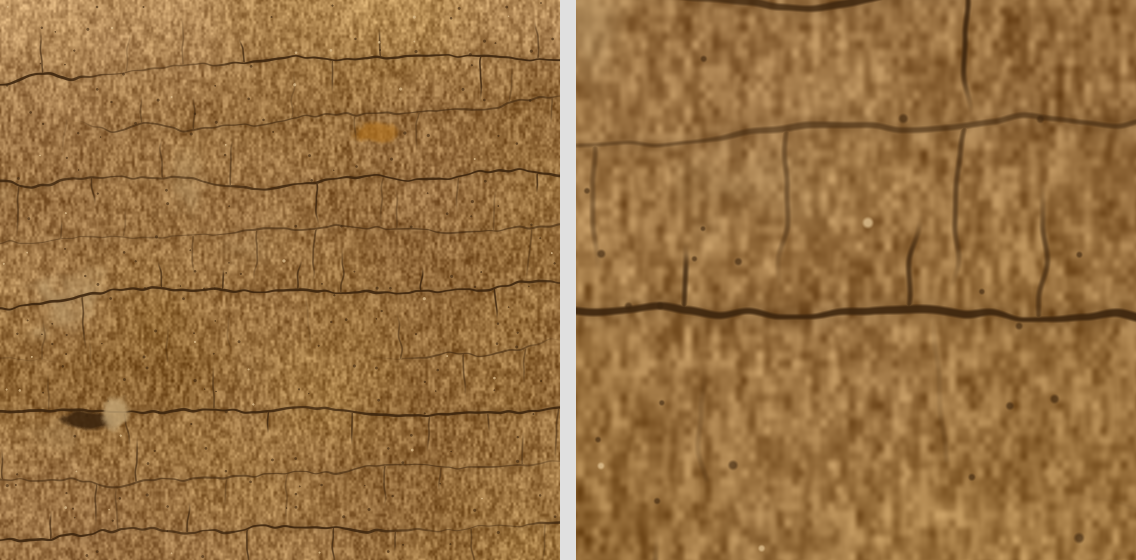
Left: the whole. Right: its middle third, enlarged.
Give the GLSL for this texture, as a Shadertoy shader.

```glsl
#define ROWS 9
#define ROW_GAP 0.104
#define BRANCH_GAP 0.128
#define CRACK_WIDTH 0.0021
#define GRAIN 3.1
#define PATCHES 2.6
#define TOP_GLOW 1.8
#define CLAY vec3(0.61, 0.45, 0.25)
#define TONE_STEP vec3(0.070, 0.069, 0.060)
#define CRACK_COLOR vec3(0.23, 0.14, 0.05)
#define PALE_DUST vec3(0.77, 0.65, 0.46)
#define RUST vec3(0.68, 0.43, 0.10)

float hash(vec2 p) {
    vec3 q = fract(vec3(p.xyx) * 0.1031);
    q += dot(q, q.yzx + 33.33);
    return fract((q.x + q.y) * q.z);
}

float noise(vec2 p) {
    vec2 i = floor(p), f = fract(p);
    f = f * f * (3.0 - 2.0 * f);
    return mix(mix(hash(i), hash(i + vec2(1, 0)), f.x),
               mix(hash(i + vec2(0, 1)), hash(i + vec2(1, 1)), f.x), f.y);
}

float fbm(vec2 p) {
    float sum = 0.0, amp = 0.5;
    for (int i = 0; i < 5; i++) {
        sum += amp * noise(p);
        p = p * 2.03 + 17.1;
        amp *= 0.5;
    }
    return sum;
}

// Height of a long crack: slight rise, slow bends, small kinks
float crackHeight(float x, float row) {
    float seed = row * 13.7 + 5.0;
    float y = 0.06 + row * ROW_GAP + 0.03 * (hash(vec2(row, 3.0)) - 0.5);
    y += 0.035 * (x - 0.5);
    y += 0.045 * (noise(vec2(x * 4.0, seed)) - 0.5);
    y += 0.018 * (noise(vec2(x * 15.0, seed + 40.0)) - 0.5);
    return y + 0.006 * (noise(vec2(x * 55.0, seed + 80.0)) - 0.5);
}

// Even rows are deep, odd rows are faint and broken
float crackStrength(float x, float row) {
    float deep = 1.0 - mod(row, 2.0);
    float n = noise(vec2(x * 3.5 + 2.0, row * 7.3));
    return mix(0.65 * smoothstep(0.3, 0.65, n), 0.5 + 0.5 * smoothstep(0.2, 0.6, n), deep);
}

float stroke(float d, float width) {
    float soft = max(0.0013, 0.8 / iResolution.y);
    return 1.0 - smoothstep(width - soft, width + soft, d);
}

float longCrack(vec2 p, float row) {
    float h = crackHeight(p.x, row);
    float slope = (crackHeight(p.x + 0.002, row) - h) / 0.002;
    float d = abs(p.y - h) / sqrt(1.0 + slope * slope);
    float s = crackStrength(p.x, row);
    float width = CRACK_WIDTH * (0.4 + 0.6 * s) * (0.7 + 0.6 * noise(vec2(p.x * 30.0, row)));
    return s * max(stroke(d, width), 0.25 * exp(-d / 0.005));
}

// Short tapering crack standing on, or hanging from, a long one
float branchCrack(vec2 p, float row) {
    float cell = floor(p.x / BRANCH_GAP + row * 0.37);
    vec2 id = vec2(cell + 20.0, row * 5.0 + 2.0);
    float x = (cell - row * 0.37 + 0.25 + 0.5 * hash(id)) * BRANCH_GAP;
    float side = hash(id + 31.0) < 0.5 ? -1.0 : 1.0;
    float len = mix(0.035, 0.105, hash(id + 57.0));
    float along = (p.y - crackHeight(x, row)) * side;
    x += 0.22 * (hash(id + 73.0) - 0.5) * along;
    x += 0.006 * (noise(vec2(p.y * 45.0, cell)) - 0.5);
    float reach = smoothstep(-0.003, 0.002, along) * (1.0 - smoothstep(0.55 * len, len, along));
    float s = (0.35 + 0.6 * hash(id + 91.0)) * (0.35 + 0.65 * crackStrength(x, row));
    return s * reach * stroke(abs(p.x - x), CRACK_WIDTH * 0.7);
}

// Scattered dots: x is the dark amount, y the pale amount
vec2 specks(vec2 p) {
    vec2 q = p * 48.0, id = floor(q);
    vec2 center = 0.25 + 0.5 * vec2(hash(id + 7.0), hash(id + 19.0));
    float size = mix(0.05, 0.15, hash(id + 43.0));
    float dot0 = 1.0 - smoothstep(size * 0.5, size + 0.05, length(fract(q) - center));
    float kind = hash(id + 61.0);
    return dot0 * vec2(step(kind, 0.09), step(0.985, kind));
}

float blob(vec2 p, vec2 center, vec2 radius) {
    float ragged = 0.9 * (fbm(p * 35.0) - 0.5);
    return 1.0 - smoothstep(0.55, 1.1, length((p - center) / radius) + ragged);
}

void mainImage(out vec4 fragColor, in vec2 fragCoord) {
    vec2 p = fragCoord / iResolution.y;

    // Clay with upright fibres and broad stains
    float tone = -0.15 + TOP_GLOW * smoothstep(0.78, 1.03, p.y);
    tone += PATCHES * (fbm(p * vec2(4.0, 6.0) + 3.0) - 0.48);
    tone += GRAIN * (noise(p * vec2(185.0, 75.0)) - 0.5);
    tone += 0.75 * GRAIN * (noise(p * vec2(235.0, 200.0) + 9.0) - 0.5);
    vec3 color = CLAY + tone * TONE_STEP;
    color += vec3(-0.01, -0.01, 0.05) * (fbm(p * 3.0 + 40.0) - 0.45);

    // Dusty and rusty stains
    float dust = smoothstep(0.52, 0.75, fbm(p * 9.0 + 60.0));
    dust *= 1.0 - smoothstep(0.12, 0.4, length(p - vec2(0.17, 0.5)));
    color = mix(color, PALE_DUST, 0.6 * dust);
    color = mix(color, RUST, 0.65 * blob(p, vec2(0.67, 0.765), vec2(0.045, 0.022)));

    // Crack network
    float crack = 0.0;
    for (int i = 0; i < ROWS; i++) {
        float row = float(i);
        crack = max(crack, max(longCrack(p, row), branchCrack(p, row)));
    }
    color = mix(color, CRACK_COLOR, 0.9 * crack);

    // Specks and one chipped hollow with a raised lip
    vec2 dots = specks(p);
    color = mix(color, CRACK_COLOR, 0.6 * dots.x);
    color = mix(color, PALE_DUST + 0.1, 0.8 * dots.y);
    color = mix(color, CRACK_COLOR, 0.9 * blob(p, vec2(0.155, 0.25), vec2(0.055, 0.018)));
    color = mix(color, PALE_DUST, 0.8 * blob(p, vec2(0.205, 0.262), vec2(0.025, 0.03)));

    fragColor = vec4(clamp(color, 0.0, 1.0), 1.0);
}
```
